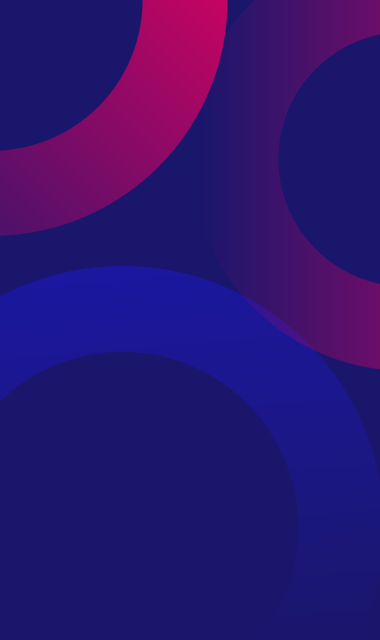
This background is drawn by a Shadertoy shader. Its source:

```glsl
// Three large overlapping rings on a deep indigo field.
// Each ring is an outer disc minus an inner disc, filled with one colour
// whose opacity fades linearly along an axis. Lengths are canvas heights.

#define INDIGO vec3(0.101, 0.088, 0.425)
#define BLUE   vec3(0.108, 0.092, 0.625)
#define PINK   vec3(0.765, 0.015, 0.385)
#define EDGE_SOFTNESS 0.75

// Coverage of a disc with an antialiased rim.
float disc(vec2 p, vec2 center, float radius) {
    float soft = EDGE_SOFTNESS / iResolution.y;
    return 1.0 - smoothstep(-soft, soft, length(p - center) - radius);
}

// Opacity falling from 1 at "solid" to 0 at "clear".
float fade(vec2 p, vec2 solid, vec2 clear) {
    vec2 axis = clear - solid;
    return 1.0 - clamp(dot(p - solid, axis) / dot(axis, axis), 0.0, 1.0);
}

// Disc with a hole; the hole may be shifted from the disc's centre.
float ring(vec2 p, vec2 center, float outer, float inner, vec2 holeShift) {
    return disc(p, center, outer) * (1.0 - disc(p, center + holeShift, inner));
}

void mainImage(out vec4 fragColor, in vec2 fragCoord) {
    vec2 p = fragCoord / iResolution.y;
    vec3 color = INDIGO;

    // Lower blue ring, fading downward
    float blueRing = ring(p, vec2(0.1914, 0.1758), 0.4085, 0.2747, vec2(0.0));
    blueRing *= fade(p, vec2(0.19, 0.583), vec2(0.24, -0.016));
    color = mix(color, BLUE, blueRing);

    // Right ring, fading toward the left
    float rightRing = ring(p, vec2(0.635, 0.759), 0.3385, 0.199, vec2(-0.001, -0.0075));
    rightRing *= fade(p, vec2(0.898, 0.76), vec2(0.3125, 0.76));
    color = mix(color, PINK, rightRing);

    // Upper left ring, fading along the diagonal
    float cornerRing = ring(p, vec2(-0.013, 1.0), 0.3685, 0.2357, vec2(0.0));
    cornerRing *= fade(p, vec2(0.3385, 1.0), vec2(-0.172, 0.4896));
    color = mix(color, PINK, cornerRing);

    fragColor = vec4(color, 1.0);
}
```
